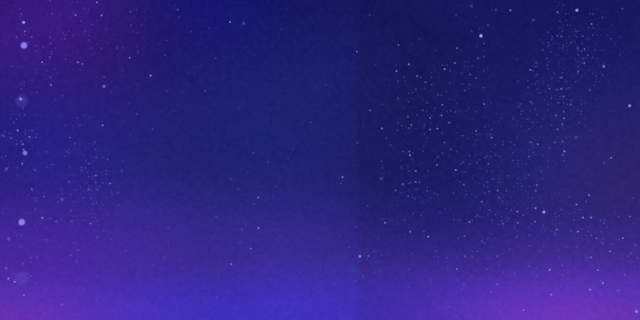
This background is drawn by a WebGL 1 fragment shader. Its source:

```glsl
precision highp float;

uniform vec2 u_resolution;

float hash(vec2 p) {
    return fract(sin(dot(p, vec2(127.1, 311.7))) * 43758.5453);
}

float noise(vec2 p) {
    vec2 i = floor(p), f = fract(p);
    f = f * f * (3.0 - 2.0 * f);
    return mix(mix(hash(i), hash(i + vec2(1.0, 0.0)), f.x),
               mix(hash(i + vec2(0.0, 1.0)), hash(i + vec2(1.0, 1.0)), f.x), f.y);
}

float glow(vec2 uv, vec2 center, vec2 radius) {
    vec2 d = (uv - center) / radius;
    return exp(-dot(d, d));
}

float disc(vec2 p, vec2 center, float radius) {
    float soft = 0.7 / u_resolution.y + radius * 0.2;
    return 1.0 - smoothstep(radius - soft, radius + soft, length(p - center));
}

// One jittered star per cell, kept with the given probability
float stars(vec2 p, float cells, float density, float radius, float seed) {
    vec2 id = floor(p * cells);
    vec2 jitter = vec2(hash(id + seed), hash(id + seed + 17.3));
    vec2 center = (id + 0.2 + 0.6 * jitter) / cells;
    float kept = step(hash(id + seed + 41.7), density);
    float brightness = 0.25 + 0.75 * pow(hash(id + seed + 73.1), 2.0);
    return kept * brightness * disc(p, center, radius);
}

vec3 sky(vec2 uv) {
    // Vertical gradient from violet floor to navy top
    vec3 color = mix(vec3(0.25, 0.19, 0.75), vec3(0.24, 0.17, 0.59), smoothstep(0.02, 0.22, uv.y));
    color = mix(color, vec3(0.135, 0.135, 0.45), smoothstep(0.12, 0.52, uv.y));
    color = mix(color, vec3(0.085, 0.09, 0.36), smoothstep(0.45, 1.0, uv.y));

    // Broad clouds of colour
    color = mix(color, vec3(0.06, 0.07, 0.45), 0.75 * glow(uv, vec2(0.34, 1.0), vec2(0.13, 0.3)));
    color = mix(color, vec3(0.12, 0.15, 0.47), 0.7 * glow(uv, vec2(0.43, 0.67), vec2(0.16, 0.25)));
    color = mix(color, vec3(0.24, 0.1, 0.51), 0.95 * glow(uv, vec2(0.06, 0.9), vec2(0.19, 0.26)));
    color = mix(color, vec3(0.16, 0.12, 0.53), 0.8 * glow(uv, vec2(0.03, 0.54), vec2(0.16, 0.22)));
    color = mix(color, vec3(0.29, 0.15, 0.64), 0.8 * glow(uv, vec2(0.04, 0.22), vec2(0.2, 0.18)));
    color = mix(color, vec3(0.09, 0.09, 0.37), 0.7 * glow(uv, vec2(0.68, 0.55), vec2(0.14, 0.35)));
    color = mix(color, vec3(0.21, 0.14, 0.44), 0.7 * glow(uv, vec2(1.02, 0.45), vec2(0.18, 0.22)));
    color = mix(color, vec3(0.45, 0.2, 0.73), 0.95 * glow(uv, vec2(0.0, -0.03), vec2(0.18, 0.13)));
    color = mix(color, vec3(0.45, 0.21, 0.73), 0.95 * glow(uv, vec2(0.92, -0.02), vec2(0.26, 0.16)));

    // Faint vertical fold and drifting mottling
    color *= 1.0 - 0.06 * smoothstep(0.55, 0.565, uv.x) * (1.0 - smoothstep(0.565, 0.8, uv.x));
    color *= 0.96 + 0.08 * noise(uv * vec2(9.0, 6.0));
    return color;
}

// Star density of the left and right dust bands
float dust(vec2 uv) {
    float d = 0.55 * glow(uv, vec2(0.138, 0.43), vec2(0.04, 0.12));
    d += 0.28 * glow(uv, vec2(0.03, 0.57), vec2(0.04, 0.16));
    d += 0.18 * glow(uv, vec2(0.12, 0.88), vec2(0.12, 0.12));
    d += 0.15 * glow(uv, vec2(0.08, 0.2), vec2(0.1, 0.14));
    d += 0.5 * glow(uv, vec2(0.91, 0.86), vec2(0.045, 0.14));
    d += 0.4 * glow(uv, vec2(0.86, 0.68), vec2(0.045, 0.15));
    d += 0.45 * glow(uv, vec2(0.78, 0.43), vec2(0.065, 0.16));
    d += 0.3 * glow(uv, vec2(0.65, 0.47), vec2(0.03, 0.18));
    d += 0.2 * glow(uv, vec2(0.69, 0.72), vec2(0.07, 0.16));
    d += 0.25 * glow(uv, vec2(0.92, 0.27), vec2(0.08, 0.13));
    d += 0.12 * glow(uv, vec2(0.7, 0.2), vec2(0.1, 0.12));
    return d;
}

void main() {
    vec2 uv = gl_FragCoord.xy / u_resolution;
    vec2 p = gl_FragCoord.xy / u_resolution.y;
    vec3 color = sky(uv);
    color += 0.022 * (noise(p * 110.0) - 0.5);

    // Fine dust and brighter specks
    float density = dust(uv);
    color = mix(color, vec3(0.36, 0.38, 0.88), 0.55 * stars(p, 85.0, density, 0.0026, 3.0));
    color = mix(color, vec3(0.6, 0.68, 0.95), 0.8 * stars(p, 48.0, density * 0.55, 0.0028, 9.0));

    // Sparse sparks along the top and left margins
    float margin = 0.08 * smoothstep(0.9, 1.0, uv.y) + 0.16 * glow(uv, vec2(0.03, 0.5), vec2(0.05, 0.35));
    color = mix(color, vec3(0.58, 0.62, 1.0), stars(p, 22.0, margin, 0.0045, 23.0));

    // Large soft beads
    vec3 bead = vec3(0.55, 0.55, 0.98);
    color = mix(color, bead, 0.9 * disc(p, vec2(0.075, 0.858), 0.01));
    color = mix(color, bead, 0.9 * disc(p, vec2(0.068, 0.306), 0.01));
    color = mix(color, bead, 0.85 * disc(p, vec2(0.078, 0.522), 0.007));
    color = mix(color, bead, 0.6 * disc(p, vec2(0.325, 0.73), 0.005));
    color = mix(color, vec3(0.65, 0.75, 1.0), 0.9 * disc(p, vec2(1.503, 0.888), 0.005));
    color = mix(color, bead, 0.16 * disc(p, vec2(0.067, 0.685), 0.02));
    color = mix(color, bead, 0.13 * disc(p, vec2(0.067, 0.13), 0.02));

    // Dim teal smudges near the floor
    float teal = glow(p, vec2(1.105, 0.155), vec2(0.012)) + glow(p, vec2(1.187, 0.155), vec2(0.012));
    color = mix(color, vec3(0.14, 0.3, 0.62), 0.4 * teal);

    gl_FragColor = vec4(color, 1.0);
}
```
